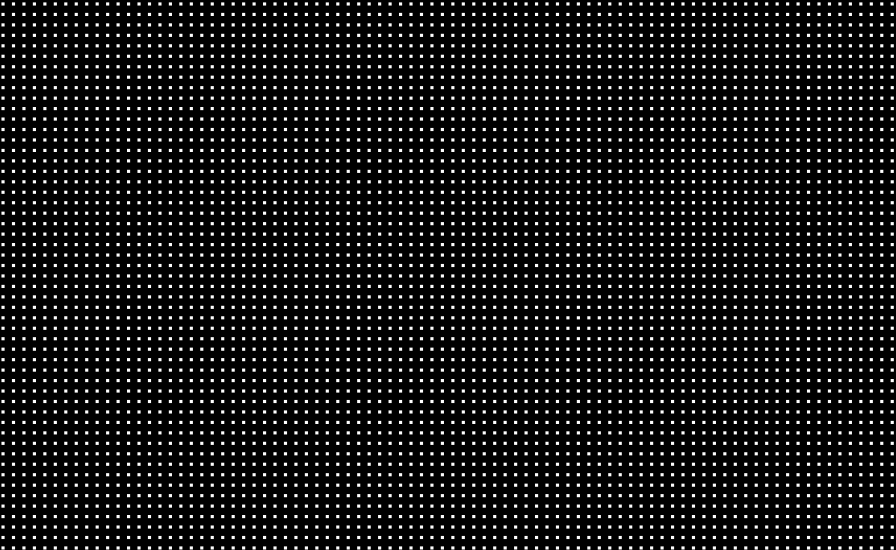
Reproduce this pattern procedurally as a Shadertoy shader.

```glsl
// A regular grid of small white squares on black.
// The canvas is cut into square cells by fract, and each square is drawn by
// the exact area it covers in a pixel, so its edges stay smooth at any size.

const float CELLS_ACROSS = 85.65;             // repeats over the canvas width
const vec2 DOT_CENTRE = vec2(0.29, 0.38);     // place in the cell, from top left
const float DOT_SIDE = 0.30;                  // side as a share of the cell
const vec3 BACKGROUND = vec3(0.0);
const vec3 DOT_COLOUR = vec3(1.0);

// Offset from the centre of the nearest repeat, in cells
vec2 repeatOffset(vec2 cellPos, vec2 centre) {
    return fract(cellPos - centre + 0.5) - 0.5;
}

// Share of a pixel-wide box at the offset that lies inside the square
float squareCoverage(vec2 offset, float side, float pixel) {
    vec2 low = max(offset - 0.5 * pixel, vec2(-0.5 * side));
    vec2 high = min(offset + 0.5 * pixel, vec2(0.5 * side));
    vec2 overlap = max(high - low, 0.0) / pixel;
    return overlap.x * overlap.y;
}

void mainImage(out vec4 fragColor, in vec2 fragCoord) {
    // Cell units, measured from the top left corner
    float pixel = CELLS_ACROSS / iResolution.x;
    vec2 cellPos = vec2(fragCoord.x, iResolution.y - fragCoord.y) * pixel;

    // Square dots over the background
    vec2 offset = repeatOffset(cellPos, DOT_CENTRE);
    float dotMask = squareCoverage(offset, DOT_SIDE, pixel);
    fragColor = vec4(mix(BACKGROUND, DOT_COLOUR, dotMask), 1.0);
}
```
